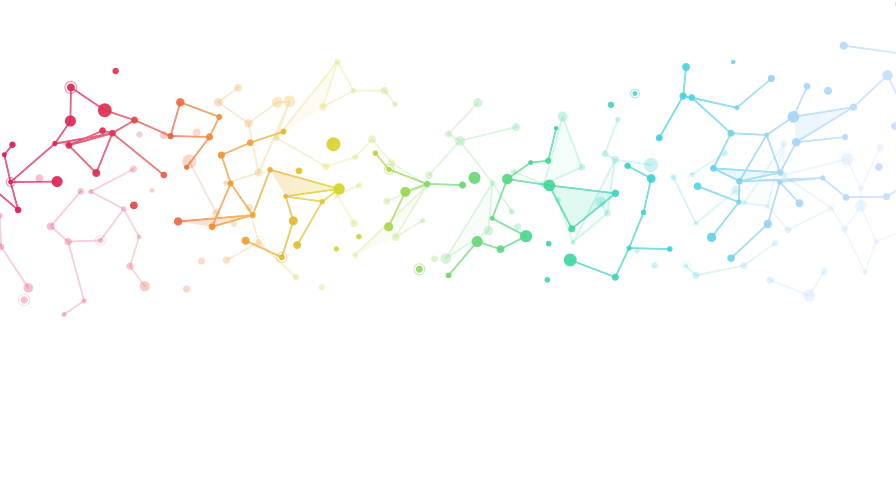
Reproduce this background procedurally as a WebGL 2 fragment shader.

```glsl
#version 300 es
precision highp float;
// A rainbow band of linked dots on white: two rotated, jittered grids of nodes
// (one pale, one vivid) joined by thin lines and slender tinted triangles.
// Profiles sampled across the width bound each layer; hue follows x.

#define CELL 0.071        // grid spacing, in canvas heights
#define DENSITY 0.86      // share of cells that hold a node
#define LINE_HALF 0.0009  // half width of the links
#define LINK_CHANCE 0.46
#define FACET_CHANCE 0.13
#define RING_CHANCE 0.09
#define PALE_ALPHA 0.28
#define VIVID_ALPHA 0.92

uniform vec2 u_resolution;
out vec4 fragColor;

// Band limits, evenly spaced from left to right
const float VIVID_TOP[9] = float[](.82, .87, .82, .73, .68, .78, .88, .90, 1.04);
const float VIVID_LOW[9] = float[](.57, .60, .50, .46, .42, .39, .41, .50, .60);
const float PALE_TOP[9] = float[](.63, .72, .86, .91, .86, .82, .76, .72, .72);
const float PALE_LOW[9] = float[](.30, .39, .40, .43, .47, .51, .46, .40, .42);

const vec3 HUES[9] = vec3[](
  vec3(.86, .10, .36), vec3(.87, .19, .32), vec3(.95, .58, .20),
  vec3(.85, .83, .18), vec3(.45, .85, .42), vec3(.25, .84, .62),
  vec3(.26, .82, .88), vec3(.64, .83, .97), vec3(.80, .87, 1.0));

float profile(float values[9], float t) {
  float s = clamp(t, 0.0, 1.0) * 8.0;
  int i = min(int(s), 7);
  return mix(values[i], values[i + 1], s - float(i));
}

vec3 hueAt(float t) {
  float s = clamp(t, 0.0, 1.0) * 8.0;
  int i = min(int(s), 7);
  return mix(HUES[i], HUES[i + 1], s - float(i));
}

vec3 hash3(vec2 p) {
  vec3 h = fract(p.xyx * vec3(.1031, .1030, .0973));
  h += dot(h, h.yxz + 33.33);
  return fract((h.xxy + h.yzz) * h.zyx);
}

mat2 gridTurn(bool vivid) {
  float a = vivid ? 0.47 : -0.62;
  return mat2(cos(a), sin(a), -sin(a), cos(a));
}

// Node of a cell: xy = place, z = radius (0 when empty), w = ring switch
vec4 nodeAt(vec2 cell, bool vivid) {
  vec2 key = cell + (vivid ? 131.0 : 57.0);
  vec3 h = hash3(key), k = hash3(key + 71.7);
  vec2 p = (cell + 0.08 + 0.84 * h.xy) * CELL * gridTurn(vivid);
  float t = p.x * u_resolution.y / u_resolution.x;
  float top = vivid ? profile(VIVID_TOP, t) : profile(PALE_TOP, t);
  float low = vivid ? profile(VIVID_LOW, t) : profile(PALE_LOW, t);
  bool present = h.z < DENSITY && p.y < top && p.y > low;
  float radius = 0.0045 + 0.0035 * k.x + 0.008 * pow(k.y, 7.0);
  return vec4(p, present ? radius : 0.0, step(k.z, RING_CHANCE));
}

float fill(float d, float px) { return clamp(0.5 - d / px, 0.0, 1.0); }

float link(vec2 p, vec4 a, vec4 b, float px) {
  if (a.z * b.z == 0.0) return 0.0;
  vec2 e = b.xy - a.xy, v = p - a.xy;
  float d = length(v - e * clamp(dot(v, e) / dot(e, e), 0.0, 1.0));
  return min(1.0, 2.0 * LINE_HALF / px) * (1.0 - smoothstep(LINE_HALF, LINE_HALF + px, d));
}

float cross2(vec2 a, vec2 b) { return a.x * b.y - a.y * b.x; }

float facet(vec2 p, vec2 a, vec2 b, vec2 c, float px) {
  float s = sign(cross2(b - a, c - a));
  float d = min(cross2(normalize(b - a), p - a) * s, cross2(normalize(c - b), p - b) * s);
  return fill(-min(d, cross2(normalize(a - c), p - c) * s), px);
}

// Coverage of one network: x = facets, y = links, z = dots and rings
vec3 network(vec2 p, bool vivid, float px) {
  vec3 cover = vec3(0.0);
  vec2 home = floor(gridTurn(vivid) * p / CELL);
  for (int y = -1; y <= 1; y++)
  for (int x = -2; x <= 1; x++) {
    vec2 cell = home + vec2(x, y);
    vec4 a = nodeAt(cell, vivid);
    if (a.z == 0.0) continue;
    vec4 b = nodeAt(cell + vec2(1, 0), vivid);
    vec4 c = nodeAt(cell + vec2(0, 1), vivid);
    vec4 d = nodeAt(cell + vec2(2, 1), vivid);
    vec3 h = hash3(cell + (vivid ? 311.0 : 209.0));
    if (h.x < LINK_CHANCE) cover.y = max(cover.y, link(p, a, b, px));
    if (h.y < LINK_CHANCE) cover.y = max(cover.y, link(p, a, c, px));
    if (h.z < FACET_CHANCE && b.z * d.z > 0.0) {
      cover.x = max(cover.x, facet(p, a.xy, b.xy, d.xy, px) * (0.5 + 0.5 * h.x));
      cover.y = max(cover.y, max(link(p, a, d, px), link(p, b, d, px)));
    }
    float r = length(p - a.xy);
    float ring = fill(abs(r - a.z - 0.004) - LINE_HALF, px) * a.w;
    cover.z = max(cover.z, max(fill(r - a.z, px), 0.6 * ring));
  }
  return cover;
}

void main() {
  vec2 p = gl_FragCoord.xy / u_resolution.y;
  float px = 1.0 / u_resolution.y;
  vec3 hue = hueAt(gl_FragCoord.x / u_resolution.x);
  vec3 color = vec3(1.0);
  for (int layer = 0; layer < 2; layer++) {
    vec3 cover = network(p, layer == 1, px) * (layer == 1 ? VIVID_ALPHA : PALE_ALPHA);
    color = mix(color, hue, cover.x * 0.32);
    color = mix(color, hue, cover.y * 0.85);
    color = mix(color, hue, cover.z);
  }
  fragColor = vec4(color, 1.0);
}
```
